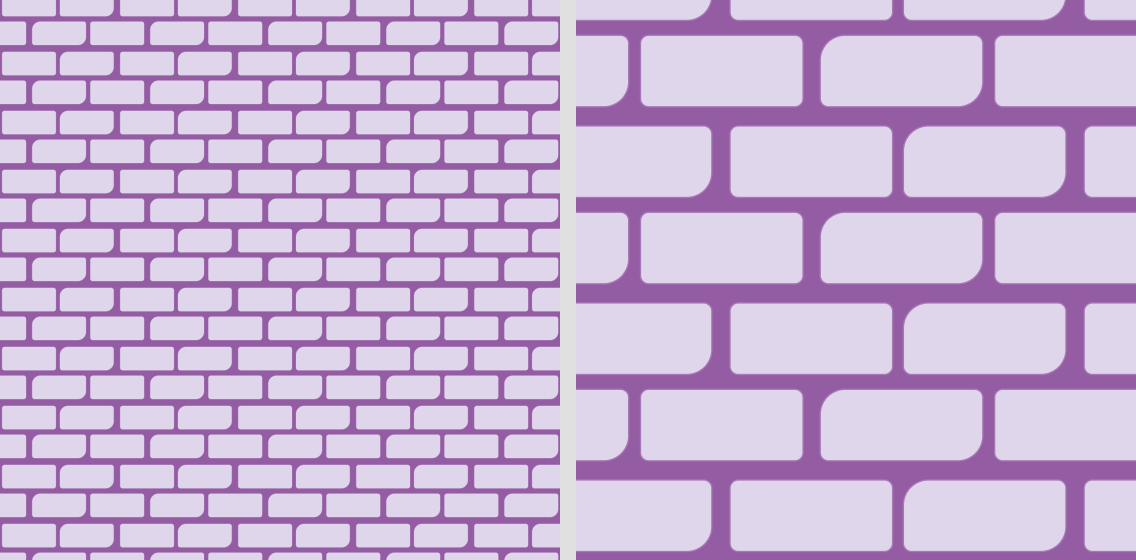
Left, the full canvas; right, a detail of the centre.
Write a WebGL 1 fragment shader that draws this pattern.

```glsl
precision highp float;

uniform vec2 u_resolution;

const vec3 MORTAR = vec3(0.58, 0.36, 0.64);
const vec3 RIM = vec3(0.65, 0.47, 0.71);
const vec3 BRICK = vec3(0.88, 0.84, 0.92);

// Two courses of two bricks each make one tile
const vec2 TILE = vec2(0.2108, 0.10537);
const vec2 HALF_BRICK = vec2(0.0480, 0.0209);
const float TIGHT_RADIUS = 0.0045;
const float WIDE_RADIUS = 0.0145;
const float RIM_WIDTH = 0.0008;

// Offset from the nearest repeat of a point
vec2 repeatAround(vec2 p, vec2 center, vec2 period) {
  return mod(p - center + 0.5 * period, period) - 0.5 * period;
}

// Box whose top-left and bottom-right corners use their own radius
float brickDistance(vec2 p, vec2 halfSize, float tightRadius, float diagonalRadius) {
  float radius = p.x * p.y > 0.0 ? diagonalRadius : tightRadius;
  vec2 q = abs(p) - halfSize + radius;
  return length(max(q, 0.0)) + min(max(q.x, q.y), 0.0) - radius;
}

// One course: a plain brick beside a softened one
float courseDistance(vec2 p, float plainX, float softX, float y) {
  vec2 plain = repeatAround(p, vec2(plainX, y), TILE);
  vec2 soft = repeatAround(p, vec2(softX, y), TILE);
  return min(
    brickDistance(plain, HALF_BRICK, TIGHT_RADIUS, TIGHT_RADIUS),
    brickDistance(soft, HALF_BRICK, TIGHT_RADIUS, WIDE_RADIUS));
}

float coverage(float dist, float pixel) {
  return clamp(0.5 - dist / pixel, 0.0, 1.0);
}

void main() {
  // Canvas units, measured down from the top edge
  float pixel = 1.0 / u_resolution.y;
  vec2 p = gl_FragCoord.xy * pixel;
  p.y = 1.0 - p.y;

  // Staggered courses
  float dist = min(
    courseDistance(p, 0.0518, 0.1550, 0.0081),
    courseDistance(p, 0.2093, 0.1055, 0.0595));

  // Mortar, pale rim, brick face
  vec3 color = mix(MORTAR, RIM, coverage(dist - RIM_WIDTH, pixel));
  color = mix(color, BRICK, coverage(dist, pixel));
  gl_FragColor = vec4(color, 1.0);
}
```
